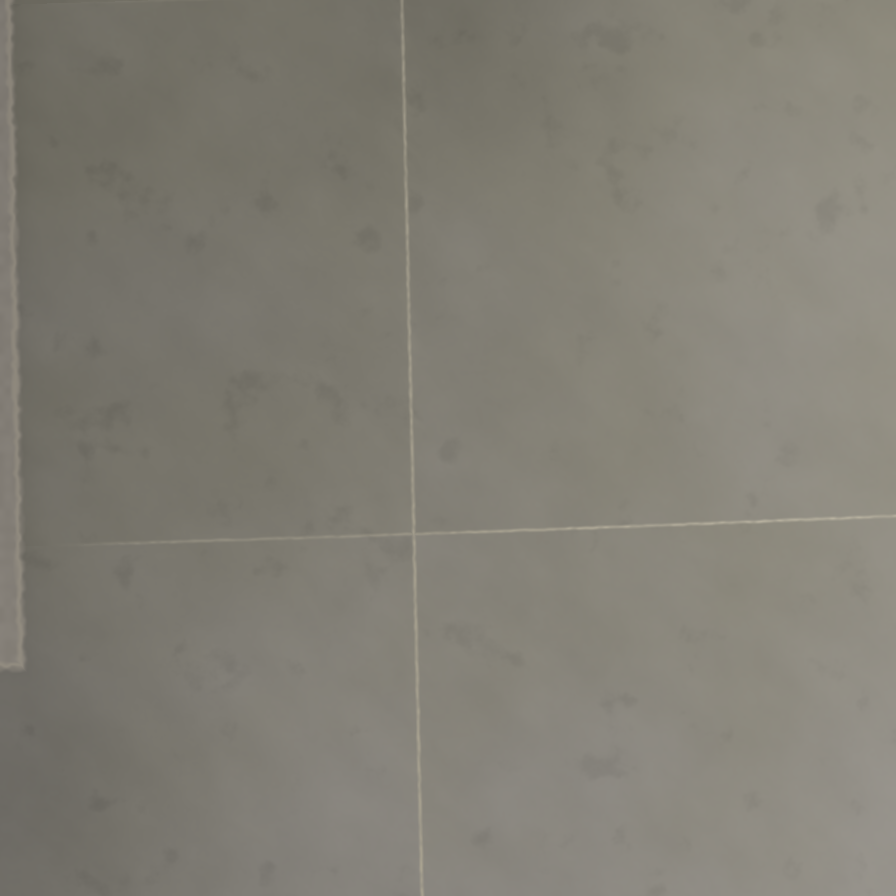
Reproduce this texture procedurally as a WebGL 2 fragment shader.

```glsl
#version 300 es
precision highp float;
// Large grey stone floor tiles with thin pale joints, soft light and a raised edge at the left.
uniform vec2 u_resolution;
out vec4 fragColor;

const vec2 CROSSING = vec2(0.462, 0.404);
const vec2 PITCH = vec2(0.605);
const vec3 WARM_STONE = vec3(1.02, 0.995, 0.90);
const vec3 COOL_STONE = vec3(1.01, 0.985, 0.935);
const vec3 GROUT = vec3(0.66, 0.635, 0.565);
const vec3 EDGE_STRIP = vec3(0.515, 0.495, 0.465);
const vec3 EDGE_LIGHT = vec3(0.58, 0.555, 0.505);

float hash(vec2 p) {
  vec3 q = fract(vec3(p.xyx) * 0.1031);
  q += dot(q, q.yzx + 33.33);
  return fract((q.x + q.y) * q.z);
}

float noise(vec2 p) {
  vec2 i = floor(p), f = fract(p);
  f = f * f * (3.0 - 2.0 * f);
  return mix(mix(hash(i), hash(i + vec2(1, 0)), f.x),
             mix(hash(i + vec2(0, 1)), hash(i + vec2(1, 1)), f.x), f.y);
}

float fbm(vec2 p) {
  float sum = 0.0, amplitude = 0.5;
  for (int i = 0; i < 5; i++) {
    sum += amplitude * noise(p);
    p = mat2(1.6, 1.2, -1.2, 1.6) * p + 7.3;
    amplitude *= 0.5;
  }
  return sum;
}

// Soft round pool of light or shadow
float pool(vec2 p, vec2 center, float radius) {
  vec2 d = (p - center) / radius;
  return exp(-dot(d, d));
}

// Coverage of a line of given half width
float stroke(float d, float halfWidth, float blur) {
  return 1.0 - smoothstep(halfWidth - blur, halfWidth + blur, abs(d));
}

// Slightly tilted floor coordinates, zero at the joint crossing
vec2 floorSpace(vec2 p) {
  vec2 d = p - CROSSING;
  return vec2(d.x + 0.0225 * d.y, d.y - 0.034 * d.x - 0.006 * d.x * d.x);
}

// Signed distance to the nearest joint on each axis
vec2 jointDistance(vec2 q) {
  return mod(q + 0.5 * PITCH, PITCH) - 0.5 * PITCH;
}

// Broad uneven daylight across the floor
float daylight(vec2 p) {
  float light = mix(mix(0.46, 0.58, p.x), mix(0.415, 0.525, p.x), p.y);
  light += 0.025 * pool(p, vec2(0.95, 0.72), 0.35);
  light += 0.02 * pool(p, vec2(0.35, 0.22), 0.22);
  light -= 0.04 * pool(p, vec2(0.0, 0.12), 0.17);
  light -= 0.04 * pool(p, vec2(0.52, 1.0), 0.16);
  return light;
}

// Cloudy stone with faint diagonal scuffs, sparse dark marks and fine grain
vec3 stone(vec2 p, vec2 tile) {
  vec2 offset = tile * 5.7 + 11.0;
  float cloud = fbm(p * 6.0 + offset) - 0.48;
  vec2 slanted = vec2(p.x - p.y, (p.x + p.y) * 1.5);
  float scuff = fbm(slanted * 13.0 + offset) - 0.48;
  float mark = smoothstep(0.62, 0.85, fbm(p * 26.0 + offset));
  float grain = noise(p * 190.0) - 0.5;
  float tone = daylight(p) + 0.035 * cloud + 0.028 * scuff - 0.03 * mark + 0.003 * grain;
  float coolness = clamp(0.85 - 0.9 * p.y + 1.2 * cloud, 0.0, 1.0);
  return tone * mix(WARM_STONE, COOL_STONE, coolness);
}

// Thin pale joints with speckled wear, fading towards the left end
vec3 addJoints(vec3 color, vec2 p, vec2 q, float px) {
  vec2 d = jointDistance(q) + 0.0009 * (noise(p * 130.0) - 0.5);
  float blur = max(0.0021, px);
  float wear = 0.55 + 0.45 * noise(p * 170.0 + 3.0);
  float across = stroke(d.y, 0.0014, blur) * smoothstep(0.04, 0.2, p.x);
  across *= mix(0.55, 1.1, smoothstep(0.35, 0.6, p.x)) * mix(1.0, 0.4, step(0.7, p.y));
  float upright = stroke(d.x, 0.0017, blur) * mix(1.1, 0.8, p.y);
  float fibres = noise(vec2(p.x * 70.0, p.y * 110.0 + p.x * 90.0));
  float haze = 0.12 * exp(-abs(d.x) * 120.0) * fibres * fibres;
  float cover = min(max(max(across, upright) * wear, haze), 1.0);
  vec3 grout = GROUT + 0.06 * smoothstep(0.45, 0.9, p.x);
  return mix(color, grout, cover);
}

// Raised strip at the left with a soft frayed rim, shading the floor below
vec3 addEdgeStrip(vec3 color, vec2 p, float px) {
  float frayed = 0.004 * (noise(p * 140.0) - 0.5);
  float rim = mix(0.032, 0.014, p.y) + frayed;
  float d = max(p.x - rim, 0.253 - p.y + frayed);
  float blur = max(0.004, px);
  color *= 1.0 - 0.05 * exp(-max(d, 0.0) * 60.0);
  vec3 strip = EDGE_STRIP + 0.025 * (noise(p * 110.0) - 0.5);
  strip = mix(strip, EDGE_LIGHT, 0.75 * stroke(d + 0.004, 0.003, 0.003));
  return mix(color, strip * mix(1.03, 0.95, p.y), 1.0 - smoothstep(-blur, blur, d));
}

void main() {
  vec2 p = gl_FragCoord.xy / u_resolution;
  float px = 1.0 / min(u_resolution.x, u_resolution.y);
  vec2 q = floorSpace(p);
  vec3 color = stone(p, floor(q / PITCH));
  color = addJoints(color, p, q, px);
  color = addEdgeStrip(color, p, px);
  fragColor = vec4(color, 1.0);
}
```
